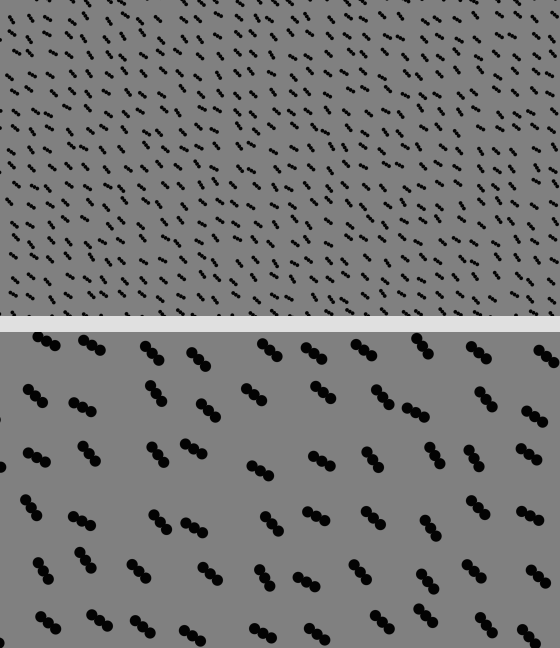
Top: the whole. Bottom: its middle third, enlarged.
Write a Shadertoy shader that draws this pattern.

```glsl
const float ROWS = 17.0;                   // cells per canvas height
const vec2  PHASE = vec2(0.20, -0.47);     // grid offset, in cells
const float JITTER = 0.22;                 // largest shift of a mark, in cells
const float TILT = -0.75;                  // mean angle of a mark, radians
const float TILT_SPREAD = 0.28;
const int   DOTS = 3;                      // dots in each mark
const float DOT_RADIUS = 0.100;            // in cells
const float DOT_SPACING = 0.172;           // in cells
const float EDGE = 0.7;                    // half width of the soft edge, in pixels
const vec3  GROUND = vec3(0.502);
const vec3  INK = vec3(0.01);

// Three independent random values in 0..1 for a cell
vec3 hash3(vec2 cell) {
    vec3 p = fract(cell.xyx * vec3(0.1031, 0.1030, 0.0973) + 0.37);
    p += dot(p, p.yxz + 33.33);
    return fract((p.xxy + p.yzz) * p.zyx);
}

// Distance to a row of dots centred on the origin, along the x axis
float dotRow(vec2 p) {
    float d = 1e3;
    for (int i = 0; i < DOTS; i++) {
        float x = (float(i) - 0.5 * float(DOTS - 1)) * DOT_SPACING;
        d = min(d, length(p - vec2(x, 0.0)) - DOT_RADIUS);
    }
    return d;
}

void mainImage(out vec4 fragColor, in vec2 fragCoord) {
    // Square cells; each mark stays inside its own cell
    float pixel = ROWS / iResolution.y;
    vec2 grid = fragCoord * pixel - PHASE;
    vec2 cell = floor(grid);
    vec3 rnd = hash3(cell + 64.0) * 2.0 - 1.0;

    // Shift and turn the mark
    vec2 p = grid - cell - 0.5 - JITTER * rnd.xy;
    float angle = TILT + TILT_SPREAD * rnd.z;
    float c = cos(angle), s = sin(angle);
    p = vec2(c * p.x + s * p.y, c * p.y - s * p.x);

    float ink = 1.0 - smoothstep(-EDGE * pixel, EDGE * pixel, dotRow(p));
    fragColor = vec4(mix(GROUND, INK, ink), 1.0);
}
```
